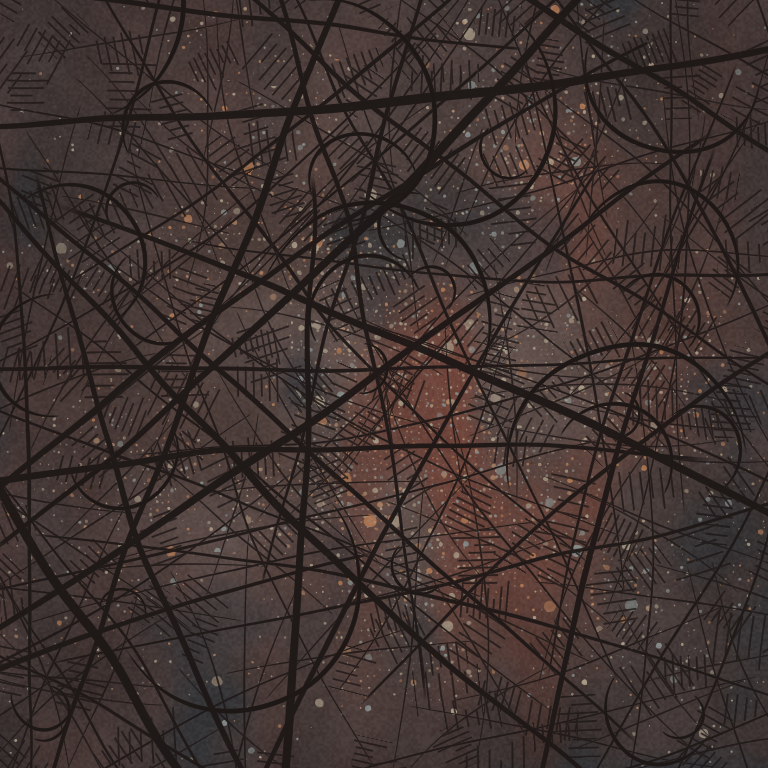
This pattern is drawn by a three.js fragment shader. Its source:

```glsl
// A tangle of dark tapering strokes, arcs and hatching over a dim brown ground.
// The ground is layered value noise with red streaks, blue stains and paint flecks;
// the ink is drawn by loops over hashed strokes and a few hashed grids of hatching.
varying vec2 vUv;

float hash(vec2 p) {
  vec3 q = fract(p.xyx * 0.1031);
  q += dot(q, q.yzx + 33.33);
  return fract((q.x + q.y) * q.z);
}

float noise(vec2 p) {
  vec2 i = floor(p), f = fract(p);
  f = f * f * (3.0 - 2.0 * f);
  return mix(mix(hash(i), hash(i + vec2(1, 0)), f.x),
             mix(hash(i + vec2(0, 1)), hash(i + vec2(1, 1)), f.x), f.y);
}

float fbm(vec2 p) {
  return 0.5 * noise(p) + 0.3 * noise(p * 2.1 + 7.3) + 0.2 * noise(p * 4.3 + 3.1);
}

vec2 rotate(vec2 p, float a) {
  float c = cos(a), s = sin(a);
  return vec2(c * p.x + s * p.y, c * p.y - s * p.x);
}

// Soft coverage of a line with the given half width
float inkLine(float d, float halfWidth) {
  return 1.0 - smoothstep(halfWidth - 0.0009, halfWidth + 0.0009, d);
}

// Long, gently bent strokes: a few heavy boughs, then ever finer and shorter twigs
float strokes(vec2 p) {
  float ink = 0.0;
  for (int i = 0; i < 175; i++) {
    float k = float(i), rest = 1.0 - k / 175.0;
    vec2 center = vec2(hash(vec2(k, 11.0)), hash(vec2(k, 47.0)));
    float angle = 3.14159 * fract(k * 0.618 + 0.12 * hash(vec2(k, 5.0)));
    float reach = mix(0.13, 0.85, pow(rest, 3.0)) * (0.7 + 0.6 * hash(vec2(k, 71.0)));
    float bend = (hash(vec2(k, 29.0)) - 0.5) * mix(2.2, 0.25, rest);
    vec2 q = rotate(p - center, angle);
    float d = abs(q.y - bend * q.x * q.x) / sqrt(1.0 + 4.0 * bend * bend * q.x * q.x);
    float along = abs(q.x) / reach;
    float width = mix(0.0011, 0.0058, pow(rest, 9.0)) * (1.1 - 0.6 * along);
    float line = inkLine(d, width) * (1.0 - smoothstep(0.94, 1.0, along));
    ink = max(ink, line * mix(0.8, 0.97, rest));
  }
  return ink;
}

// Open arcs, thickest at their crown
float arcs(vec2 p) {
  float ink = 0.0;
  for (int i = 0; i < 30; i++) {
    float k = float(i);
    vec2 q = p - vec2(hash(vec2(k, 113.0)), hash(vec2(k, 151.0)));
    q = rotate(q, 6.2832 * hash(vec2(k, 131.0)));
    float h = hash(vec2(k, 173.0));
    float crown = q.x / max(length(q), 0.001);
    float width = mix(0.0008, 0.0032, smoothstep(-0.2, 1.0, crown) * (0.4 + 0.6 * h));
    float line = inkLine(abs(length(q) - mix(0.03, 0.17, h * h)), width);
    ink = max(ink, line * smoothstep(-0.1, 0.05, crown));
  }
  return ink;
}

// Patches of short parallel ticks, one per grid cell
float hatching(vec2 p) {
  float ink = 0.0;
  for (int i = 0; i < 3; i++) {
    float layer = float(i), scale = 8.0 + 1.7 * layer;
    vec2 g = rotate(p, 0.5 + layer) * scale + 20.0 + 9.4 * layer;
    vec2 cell = floor(g);
    vec2 q = rotate(fract(g) - 0.5, 6.2832 * hash(cell + 3.0));
    float count = 7.0 + 4.0 * hash(cell + 17.0);
    float row = q.y * count, tick = hash(cell + floor(row) * 3.7);
    float d = abs(fract(row) - 0.5) / (count * scale);
    float span = 0.12 + 0.2 * tick;
    float mask = step(0.42, hash(cell + 41.0)) * step(abs(q.y), 0.34)
               * (1.0 - smoothstep(span - 0.02, span, abs(q.x + 0.12 * (tick - 0.5))));
    ink = max(ink, 0.8 * mask * inkLine(d, 0.0012));
  }
  return ink;
}

// Scattered paint flecks in three sizes
vec3 addFlecks(vec3 color, vec2 p, float density) {
  for (int i = 0; i < 3; i++) {
    float scale = 30.0 * exp2(float(i));
    vec2 g = p * scale + 5.0 * float(i), cell = floor(g);
    vec2 spot = 0.3 + 0.4 * vec2(hash(cell + 7.0), hash(cell + 61.0));
    float h = hash(cell + 23.0), tint = hash(cell + 37.0);
    float radius = (0.07 + 0.19 * h * h) / scale;
    float d = length(fract(g) - spot) / scale + 0.0015 * (noise(p * 260.0) - 0.5);
    float fleck = (1.0 - smoothstep(radius - 0.0009, radius + 0.0009, d))
                * step(hash(cell + 89.0), density * (0.35 + 0.2 * float(i)));
    vec3 paint = mix(vec3(0.68, 0.47, 0.33), vec3(0.66, 0.61, 0.53), smoothstep(0.15, 0.4, tint));
    paint = mix(paint, vec3(0.52, 0.55, 0.54), step(0.75, tint));
    color = mix(color, paint, fleck * (0.5 + 0.45 * hash(cell + 101.0)));
  }
  return color;
}

void main() {
  vec2 p = vUv;
  float glow = 1.0 - smoothstep(0.1, 0.62, length(p - vec2(0.53, 0.52)));
  // Ground: brown glow, red vertical streaks, blue stains
  vec3 color = mix(vec3(0.235, 0.2, 0.195), vec3(0.345, 0.285, 0.27), glow);
  color *= 0.76 + 0.5 * fbm(p * 7.0);
  float streak = smoothstep(0.4, 0.8, noise(vec2(p.x * 17.0, p.y * 4.0)) * 0.6 + 0.4 * fbm(p * 9.0));
  float warm = 1.0 - smoothstep(0.05, 0.42, length((p - vec2(0.66, 0.47)) * vec2(1.2, 0.8)));
  color = mix(color, vec3(0.47, 0.25, 0.2), streak * (0.12 + 0.55 * warm));
  float stain = smoothstep(0.54, 0.74, fbm(p * 4.5 + 31.0)) * (1.0 - 0.6 * warm);
  color = mix(color, vec3(0.18, 0.195, 0.21), 0.7 * stain);
  color = addFlecks(color, p, (0.15 + 0.85 * glow) * smoothstep(0.25, 0.7, fbm(p * 6.0 + 13.0)));
  color += 0.05 * (noise(p * 330.0) - 0.5);
  // Ink: hand wobble, then all the dark marks
  vec2 w = p + 0.012 * (vec2(noise(p * 7.0), noise(p * 7.0 + 40.0)) - 0.5);
  float ink = max(strokes(w), max(arcs(w), hatching(w)));
  gl_FragColor = vec4(mix(color, vec3(0.115, 0.092, 0.088), ink), 1.0);
}
```
